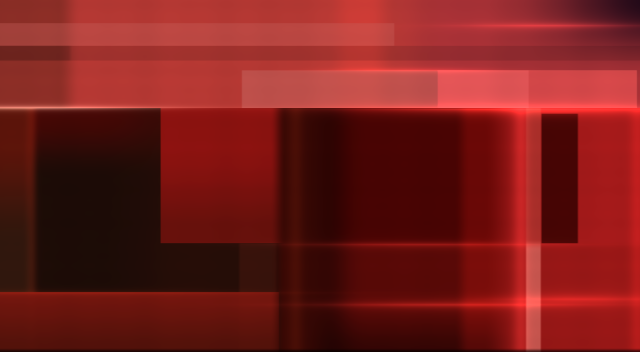
This background is drawn by a WebGL 1 fragment shader. Its source:

```glsl
precision highp float;
uniform vec2 u_resolution;

#define HORIZON 0.693
#define EDGE 0.0016
#define WEAVE 0.035
#define ROSE vec3(0.71, 0.22, 0.20)
#define PINK vec3(0.76, 0.36, 0.34)
#define SCARLET vec3(0.86, 0.27, 0.28)
#define CRIMSON vec3(0.54, 0.07, 0.06)
#define MAROON vec3(0.28, 0.015, 0.01)
#define UMBER vec3(0.11, 0.045, 0.025)
#define HOT vec3(0.95, 0.22, 0.20)

// Soft-edged interval from a to b
float span(float v, float a, float b, float soft) {
  return smoothstep(a - soft, a + soft, v) * (1.0 - smoothstep(b - soft, b + soft, v));
}

// Rectangle given as left, bottom, right, top
float pane(vec2 p, vec4 r, float soft) {
  return span(p.x, r.x, r.z, soft) * span(p.y, r.y, r.w, soft);
}

// Bell-shaped falloff around a centre
float bell(float v, float centre, float width) {
  float d = (v - centre) / width;
  return exp(-d * d);
}

// Horizontal light streak, brightest at its centre
float streak(vec2 p, vec2 centre, float reach, float thickness) {
  return bell(p.x, centre.x, reach) * exp(-abs(p.y - centre.y) / thickness);
}

// Faint woven bands from layered sines
float weave(vec2 p) {
  float sum = 0.0;
  float f = 9.0;
  for (int i = 0; i < 5; i++) {
    sum += (sin(p.x * f + f) + 0.6 * sin(p.y * f * 1.3 + 2.0 * f)) / 5.0;
    f *= 1.83;
  }
  return sum;
}

// Pale panels above the horizon
vec3 upperPanels(vec2 p) {
  vec3 c = mix(vec3(0.55, 0.18, 0.15), ROSE, smoothstep(0.09, 0.125, p.x));
  c = mix(c, vec3(0.65, 0.19, 0.21), smoothstep(0.57, 0.72, p.x));
  c += vec3(0.09, 0.015, 0.01) * span(p.x, 0.53, 0.6, 0.02);
  c = mix(c, PINK, 0.4 * pane(p, vec4(-0.1, 0.87, 0.616, 0.934), EDGE));
  c *= 1.0 - 0.12 * pane(p, vec4(-0.1, 0.828, 1.1, 0.87), EDGE);
  c *= 1.0 - 0.12 * pane(p, vec4(-0.1, 0.828, 0.11, 0.87), 0.004);
  c = mix(c, vec3(0.11, 0.03, 0.09), smoothstep(0.76, 1.04, p.x) * smoothstep(0.77, 1.0, p.y));
  c = mix(c, PINK, 0.65 * pane(p, vec4(0.378, 0.6, 0.995, 0.8), EDGE));
  c = mix(c, SCARLET, 0.75 * pane(p, vec4(0.684, 0.6, 0.995, 0.8), EDGE));
  c += 0.05 * pane(p, vec4(0.684, 0.6, 0.826, 0.8), EDGE);
  return c;
}

// Dark columns and overlapping panels below the horizon
vec3 lowerPanels(vec2 p) {
  vec3 c = mix(UMBER, vec3(0.27, 0.03, 0.02), smoothstep(0.49, 0.68, p.y));
  c = mix(c, vec3(0.17, 0.055, 0.03), 0.6 * smoothstep(0.15, 0.3, p.x));
  vec3 leftColumn = mix(vec3(0.19, 0.09, 0.05), vec3(0.36, 0.08, 0.04), smoothstep(0.3, 0.6, p.y));
  c = mix(c, leftColumn, 1.0 - smoothstep(0.04, 0.062, p.x));
  c += vec3(0.09, 0.02, 0.01) * bell(p.x, 0.05, 0.008);
  c += vec3(0.07, 0.02, 0.015) * pane(p, vec4(0.374, 0.0, 0.432, 0.309), 0.003);

  // Warm floor and the large red panel
  vec3 floorTone = mix(vec3(0.34, 0.07, 0.04), vec3(0.47, 0.085, 0.055), smoothstep(0.0, 0.17, p.y));
  c = mix(c, floorTone, 0.92 * pane(p, vec4(-0.1, -0.1, 0.436, 0.17), EDGE));
  vec3 panelTone = mix(vec3(0.40, 0.065, 0.045), CRIMSON, smoothstep(0.33, 0.57, p.y));
  c = mix(c, panelTone, pane(p, vec4(0.251, 0.309, 0.5, 0.75), EDGE));

  // Shadowed centre and glowing right flank
  float low = 1.0 - smoothstep(0.29, 0.32, p.y);
  vec3 centre = mix(MAROON, vec3(0.34, 0.035, 0.025), low);
  centre *= mix(0.6, 1.0, smoothstep(0.0, 0.14, p.y));
  vec3 gap = vec3(0.22, 0.03, 0.015);
  gap += vec3(0.07, 0.025, 0.01) * bell(p.x, 0.462, 0.012);
  vec3 middle = mix(gap, centre, smoothstep(0.47, 0.55, p.x));
  middle *= 1.0 - 0.32 * bell(p.x, 0.517, 0.03);
  c = mix(c, middle, smoothstep(0.422, 0.446, p.x));
  c += vec3(0.13, 0.015, 0.012) * span(p.x, 0.722, 0.84, 0.012);
  vec3 flank = mix(vec3(0.64, 0.10, 0.10), vec3(0.59, 0.09, 0.085), low);
  c = mix(c, flank, smoothstep(0.755, 0.815, p.x));

  // Dark slot beside a pale upright bar
  c = mix(c, vec3(0.25, 0.015, 0.01), 0.93 * pane(p, vec4(0.846, 0.309, 0.903, 0.677), 0.002));
  vec3 bar = mix(vec3(0.67, 0.19, 0.17), vec3(0.80, 0.36, 0.33), low);
  c = mix(c, bar, 0.9 * span(p.x, 0.822, 0.845, 0.002));
  c += vec3(0.16, 0.05, 0.05) * bell(p.x, 0.814, 0.012);
  c += vec3(0.12, 0.02, 0.02) * bell(p.x, 0.996, 0.012);
  return c;
}

// Light along the panel borders
vec3 borderLights(vec2 p) {
  vec3 light = vec3(0.55, 0.48, 0.43) * streak(p, vec2(0.04, HORIZON), 0.2, 0.005);
  light += HOT * 0.65 * streak(p, vec2(0.82, HORIZON - 0.004), 0.27, 0.011);
  light += HOT * 0.3 * streak(p, vec2(0.65, 0.8), 0.13, 0.006);
  light += HOT * 0.38 * streak(p, vec2(0.87, 0.927), 0.13, 0.008);
  light += HOT * 0.32 * streak(p, vec2(0.66, 0.305), 0.18, 0.007);
  light += HOT * 0.4 * streak(p, vec2(0.7, 0.134), 0.19, 0.009);
  light += HOT * 0.3 * streak(p, vec2(0.9, 0.15), 0.12, 0.014);
  light += vec3(0.16, 0.04, 0.02) * streak(p, vec2(0.12, 0.168), 0.3, 0.006);
  return light;
}

void main() {
  vec2 p = gl_FragCoord.xy / u_resolution;
  vec3 c = mix(lowerPanels(p), upperPanels(p), smoothstep(HORIZON - EDGE, HORIZON + EDGE, p.y));
  c *= 1.0 + WEAVE * weave(p);
  c += borderLights(p);
  c *= mix(0.35, 1.0, smoothstep(0.0, 0.012, p.y));
  gl_FragColor = vec4(clamp(c, 0.0, 1.0), 1.0);
}
```
